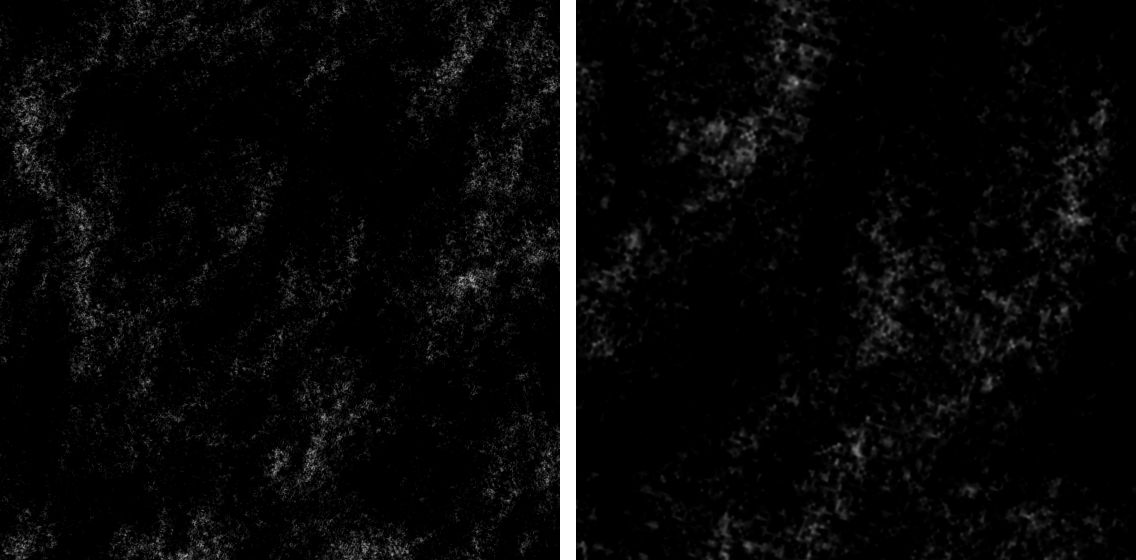
Left, the full canvas; right, a detail of the centre.
This texture is drawn by a WebGL 2 fragment shader. Its source:

```glsl
#version 300 es
precision highp float;
// Pale mineral dust gathered in slanted, upright clusters on black stone.

uniform vec2 u_resolution;
out vec4 fragColor;

const float NOISE_DEVIATION = 0.2145; // standard deviation of valueNoise

float hash(vec2 cell) {
    return fract(sin(dot(cell, vec2(127.1, 311.7))) * 43758.5453);
}

float valueNoise(vec2 p) {
    vec2 cell = floor(p);
    vec2 f = fract(p);
    vec2 blend = f * f * (3.0 - 2.0 * f);
    float low = mix(hash(cell), hash(cell + vec2(1.0, 0.0)), blend.x);
    float high = mix(hash(cell + vec2(0.0, 1.0)), hash(cell + vec2(1.0, 1.0)), blend.x);
    return mix(low, high, blend.y);
}

mat2 rotation(float angle) {
    float c = cos(angle);
    float s = sin(angle);
    return mat2(c, s, -s, c);
}

// Layered noise with zero mean and unit variance.
float layeredNoise(vec2 p, int octaves, float gain, float turn) {
    mat2 step = 2.0 * rotation(turn);
    float sum = 0.0;
    float power = 0.0;
    float weight = 1.0;
    for (int i = 0; i < octaves; i++) {
        sum += weight * (valueNoise(p) - 0.5) / NOISE_DEVIATION;
        power += weight * weight;
        weight *= gain;
        p = step * p + vec2(17.3, 41.9);
    }
    return sum * inversesqrt(power);
}

// Leaning patches, taller than wide, with gently bent outlines.
float clusters(vec2 uv, float lean, float bend) {
    vec2 warp = vec2(valueNoise(uv * 9.0 + 3.7), valueNoise(uv * 9.0 + 61.2)) - 0.5;
    vec2 p = uv + bend * warp;
    p.x -= lean * p.y;
    return layeredNoise(p * vec2(7.0, 3.8) + 11.0, 4, 0.95, 0.0);
}

// Fine specks without a preferred direction.
float grains(vec2 uv) {
    return layeredNoise(rotation(0.5) * uv * 110.0 + 29.0, 3, 1.15, 0.7);
}

// Only the peaks catch light; the square gives a long, faint falloff.
float dustBrightness(float density, float strength) {
    float peak = max(density, 0.0);
    return strength * peak * peak;
}

void main() {
    vec2 uv = gl_FragCoord.xy / min(u_resolution.x, u_resolution.y);
    float density = 0.74 * clusters(uv, 0.28, 0.06) + 0.67 * grains(uv);
    float brightness = dustBrightness(density, 0.052);
    fragColor = vec4(vec3(min(brightness, 0.6)), 1.0);
}
```
